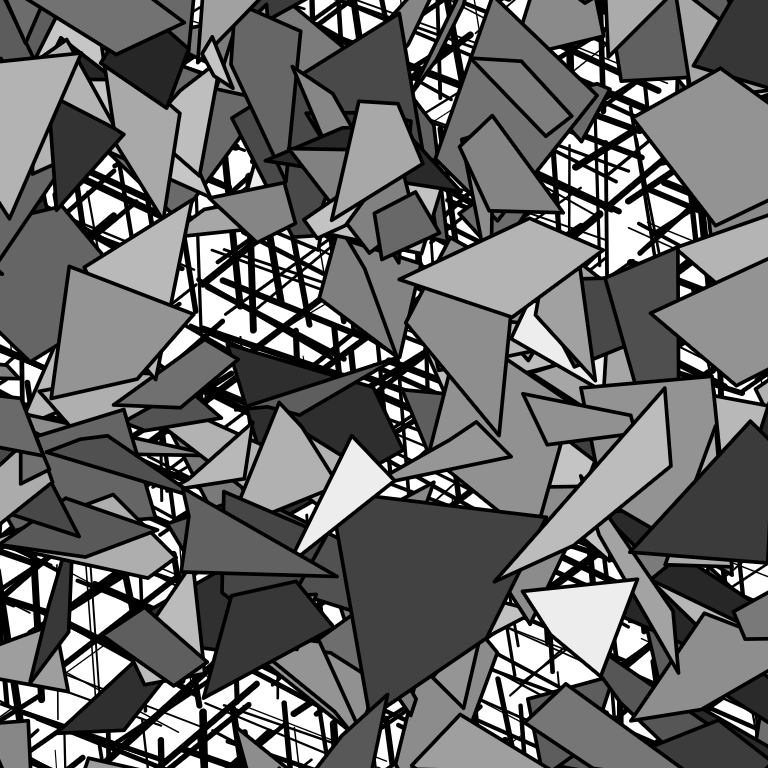
Reproduce this pattern procedurally as a Shadertoy shader.

```glsl
// Four values in 0..1 from a cell, a layer and a stream number
vec4 random4(vec2 cell, int layer, int stream) {
    uvec4 v = uvec4(ivec4(ivec2(cell) + 64, layer, stream)) * 1664525u + 1013904223u;
    for (int i = 0; i < 2; i++) {
        v.x += v.y * v.w;
        v.y += v.z * v.x;
        v.z += v.x * v.y;
        v.w += v.y * v.z;
        v ^= v >> 16u;
    }
    return vec4(v >> 8u) / 16777216.0;
}

mat2 rotation(float angle) {
    float c = cos(angle), s = sin(angle);
    return mat2(c, s, -s, c);
}

// Signed distance to an irregular shard with four uneven corners
float shardDistance(vec2 p, vec4 turn, vec4 reach, vec2 size) {
    vec4 angle = (vec4(0, 1, 2, 3) + 0.95 * turn) * 1.5708;
    vec4 radius = mix(vec4(0.2), vec4(1.0), reach);
    vec4 x = cos(angle) * radius * size.x;
    vec4 y = sin(angle) * radius * size.y;
    float nearest = 1e3, side = 1.0;
    for (int i = 0; i < 4; i++) {
        vec2 a = vec2(x.x, y.x), b = vec2(x.y, y.y);
        vec2 edge = b - a, w = p - a;
        vec2 gap = w - edge * clamp(dot(w, edge) / dot(edge, edge), 0.0, 1.0);
        nearest = min(nearest, dot(gap, gap));
        bvec3 crossing = bvec3(p.y >= a.y, p.y < b.y, edge.x * w.y > edge.y * w.x);
        if (all(crossing) || !any(crossing)) side = -side;
        x = x.yzwx;
        y = y.yzwx;
    }
    return side * sqrt(nearest);
}

// Share of white left between loose strokes, one per long cell and layer
float strokeLayers(vec2 uv, float pixel) {
    float white = 1.0;
    for (int i = 0; i < 7; i++) {
        vec2 grid = rotation(float(i) * 2.1 + 0.4) * uv / vec2(0.24, 0.06) + float(i) * 0.37;
        vec4 look = random4(floor(grid), i, 9);
        vec2 p = (fract(grid) - 0.5) * vec2(0.24, 0.06);
        p.y -= (look.x - 0.5) * 0.02 + (look.y - 0.5) * 0.2 * p.x;
        p.x -= clamp(p.x, -0.1, 0.1);
        float halfWidth = mix(0.0007, 0.005, look.z);
        white *= clamp(0.5 + (length(p) - halfWidth) / pixel, 0.0, 1.0);
    }
    return white;
}

void mainImage(out vec4 fragColor, in vec2 fragCoord) {
    vec2 uv = fragCoord / iResolution.y;
    float pixel = 1.0 / iResolution.y;
    float outline = 0.0024;
    float shade = 0.0, open = 1.0;

    // Turned grids of outlined shards, from the top layer down
    for (int i = 0; i < 36; i++) {
        if (open < 0.002) break;
        vec2 grid = rotation(float(i) * 2.4) * uv / 0.5 + float(i) * vec2(0.37, 0.61);
        vec2 cell = floor(grid);
        vec4 place = random4(cell, i, 0);

        // The shard stays inside its cell
        float size = mix(0.11, 0.24, place.w);
        vec2 jitter = (2.0 * place.xy - 1.0) * (0.245 - size);
        vec2 p = (grid - cell - 0.5) * 0.5 - jitter;
        if (dot(p, p) > (size + 0.005) * (size + 0.005)) continue;

        vec4 look = random4(cell, i, 1);
        float d = shardDistance(rotation(place.z * 6.2832) * p,
                                random4(cell, i, 2), random4(cell, i, 3),
                                size * vec2(1.0, mix(0.14, 1.0, look.x)));
        float grey = look.z > 0.97 ? 0.93 : mix(0.14, 0.79, look.y);
        float fill = clamp(0.5 - (d + outline) / pixel, 0.0, 1.0);
        float cover = clamp(0.5 - (d - outline) / pixel, 0.0, 1.0);
        shade += open * grey * fill;
        open *= 1.0 - cover;
    }

    // White ground with black strokes in the gaps
    if (open > 0.002) shade += open * strokeLayers(uv, pixel);
    fragColor = vec4(vec3(shade), 1.0);
}
```
